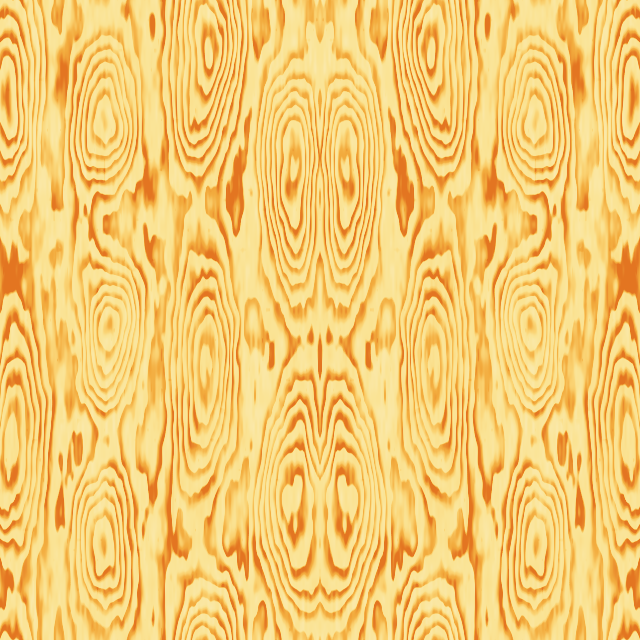
Write a Shadertoy shader that draws this texture.

```glsl
// Book-matched plywood: golden wood grain with ringed eyes, mirrored about the centre line.
#define COLUMN_START 0.036   // distance of the first column of eyes from the mirror line
#define COLUMN_STEP 0.148    // spacing of the columns
#define RIDGE 1.9            // growth rings across a column
#define EYE_HEIGHT 2.5       // growth rings along a column
#define WARP 0.022           // sideways wander of the grain
#define FIBER 0.30           // strength of the fine fibers

const float TAU = 6.283185;
const vec3 PALE   = vec3(0.98, 0.92, 0.70);
const vec3 CREAM  = vec3(0.98, 0.89, 0.58);
const vec3 GOLD   = vec3(0.98, 0.82, 0.44);
const vec3 ORANGE = vec3(0.95, 0.67, 0.24);
const vec3 RUST   = vec3(0.89, 0.46, 0.13);

float hash(vec2 p) {
    vec3 q = fract(vec3(p.xyx) * 0.1031);
    q += dot(q, q.yzx + 33.33);
    return fract((q.x + q.y) * q.z);
}

// Value noise over a grid of the given cells per canvas, tiling vertically.
float noise(vec2 uv, vec2 cells) {
    vec2 p = uv * cells, i = floor(p), f = fract(p);
    f = f * f * (3.0 - 2.0 * f);
    float y0 = mod(i.y, cells.y), y1 = mod(i.y + 1.0, cells.y);
    float seed = cells.x * 3.0;
    float low  = mix(hash(vec2(i.x + seed, y0)), hash(vec2(i.x + 1.0 + seed, y0)), f.x);
    float high = mix(hash(vec2(i.x + seed, y1)), hash(vec2(i.x + 1.0 + seed, y1)), f.x);
    return mix(low, high, f.y);
}

// Height of the cut surface, counted in growth rings.
float ringHeight(vec2 uv) {
    float x = uv.x + WARP * (noise(uv, vec2(7.0, 5.0)) - 0.5)
                   + 0.4 * WARP * (noise(uv, vec2(19.0, 13.0)) - 0.5);
    float column = (x - COLUMN_START) / COLUMN_STEP;
    float index = clamp(floor(column + 0.5), 0.0, 3.0);
    float ridge = cos(TAU * column);

    // Each column rises and falls along the grain, closing rings into eyes.
    vec4 phases = vec4(0.22, 0.41, 0.15, 0.34);
    float count = index == 2.0 ? 3.0 : 2.0;
    float wave = cos(TAU * count * (uv.y - phases[int(index)]));
    float height = RIDGE * ridge + EYE_HEIGHT * wave * (0.5 + 0.5 * ridge);

    // Irregular growth, from broad swells down to ragged line edges.
    vec2 cells = vec2(13.0, 5.0);
    float swell = 1.9;
    for (int i = 0; i < 4; i++) {
        height += swell * (noise(uv, cells) - 0.5);
        cells = cells * vec2(2.3, 2.0);
        swell *= 0.56;
    }
    return height;
}

vec3 woodColor(float tone) {
    vec3 color = mix(PALE, CREAM, smoothstep(0.0, 0.25, tone));
    color = mix(color, GOLD, smoothstep(0.22, 0.46, tone));
    color = mix(color, ORANGE, smoothstep(0.42, 0.72, tone));
    return mix(color, RUST, smoothstep(0.70, 1.02, tone));
}

void mainImage(out vec4 fragColor, in vec2 fragCoord) {
    vec2 uv = fragCoord / iResolution.xy;
    uv.x = abs(uv.x - 0.5);

    // Late wood darkens slowly through a ring and ends at a crisp edge.
    float height = ringHeight(uv);
    float ring = fract(height);
    float edge = clamp(fwidth(height), 0.12, 0.5);
    float late = smoothstep(0.30, 0.80, ring) * (1.0 - smoothstep(1.0 - edge, 1.0, ring));

    // Ring strength, stains and fibers vary along the grain.
    float strength = smoothstep(0.2, 0.8, noise(uv, vec2(29.0, 9.0)));
    float stain = noise(uv, vec2(11.0, 4.0)) - 0.5;
    float fiber = 0.6 * noise(uv, vec2(270.0, 45.0)) + 0.4 * noise(uv, vec2(150.0, 18.0)) - 0.5;

    float tone = 0.20 + late * mix(0.38, 0.82, strength);
    tone += 0.12 * stain + FIBER * fiber * (0.8 + 0.9 * late);

    // Sparse short pores.
    float pore = smoothstep(0.90, 1.0, noise(uv, vec2(190.0, 64.0)));
    tone += 0.14 * pore;

    fragColor = vec4(woodColor(tone), 1.0);
}
```
